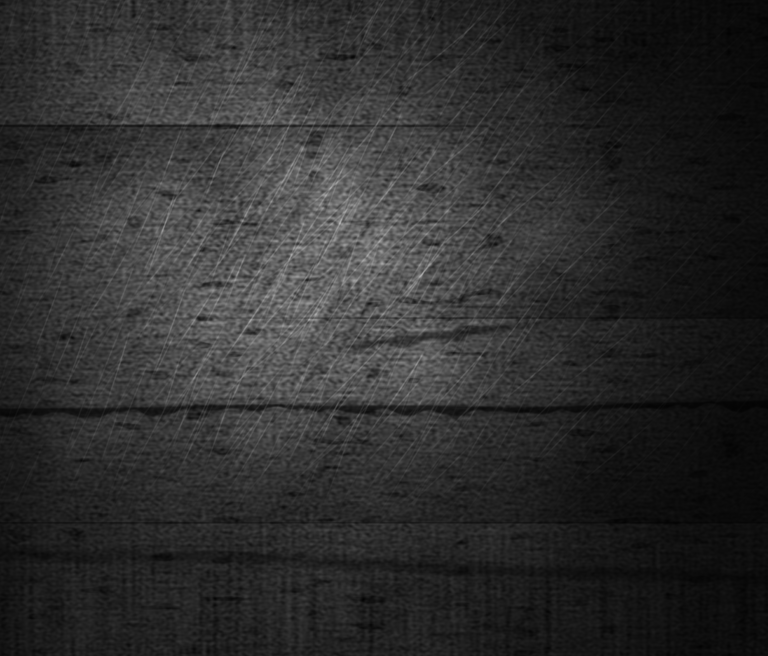
Reproduce this texture procedurally as a Shadertoy shader.

```glsl
// Dark worn wooden planks with diagonal scratches under a soft off-centre glow.

const vec2 GLOW_CENTER = vec2(0.49, 0.60);
const vec2 GLOW_RADIUS = vec2(0.39, 0.32);

// Two random values from 0 to 1 for a cell
vec2 hash2(vec2 cell, float seed) {
    uvec2 u = uvec2(ivec2(cell));
    uint h = u.x * 1597334677u ^ u.y * 3812015801u ^ uint(int(seed)) * 2654435769u;
    h = (h ^ (h >> 15)) * 2246822519u;
    h = (h ^ (h >> 13)) * 3266489917u;
    h ^= h >> 16;
    return vec2(float(h & 65535u), float(h >> 16)) / 65535.0;
}

vec2 gradient(vec2 cell) {
    return hash2(cell, 7.0) * 2.4 - 1.2;
}

// Gradient noise, roughly -0.7 to 0.7
float noise(vec2 p) {
    vec2 i = floor(p), f = p - i;
    vec2 w = f * f * (3.0 - 2.0 * f);
    vec2 e = vec2(1.0, 0.0);
    float low = mix(dot(gradient(i), f), dot(gradient(i + e), f - e), w.x);
    float high = mix(dot(gradient(i + e.yx), f - e.yx), dot(gradient(i + 1.0), f - 1.0), w.x);
    return mix(low, high, w.y);
}

vec2 rotate(vec2 p, float angle) {
    float c = cos(angle), s = sin(angle);
    return vec2(c * p.x + s * p.y, c * p.y - s * p.x);
}

// Soft band of the given half width around zero
float band(float d, float width, float px) {
    return 1.0 - smoothstep(max(width - px, 0.0), width + px, abs(d));
}

float above(float y, float edge, float px) {
    return smoothstep(edge - px, edge + px, y);
}

// Staggered long cells, each holding one bent and tapering scratch
float scratchLayer(vec2 p, float angle, float seed, vec2 size, float px) {
    vec2 q = rotate(p, angle) + seed * 0.013;
    float row = floor(q.y / size.y);
    q.x += size.x * hash2(vec2(row, 3.0), seed).x;
    vec2 cell = floor(q / size);
    vec2 local = q - (cell + 0.5) * size;
    vec2 place = hash2(cell, seed + 20.0) - 0.5;
    vec2 look = hash2(cell, seed + 40.0);
    float bend = (look.y - 0.5) * 0.6 * local.x * local.x;
    float d = local.y - place.x * 0.4 * size.y - place.y * 0.1 * local.x - bend;
    float halfLength = 0.5 * size.x * mix(0.4, 1.0, look.x);
    float taper = 1.0 - smoothstep(0.25, 1.0, abs(local.x) / halfLength);
    return band(d, 0.0007, px) * taper * mix(0.25, 1.0, look.y);
}

// Steep scratches lie to the left, flatter ones to the right
float scratches(vec2 p, float x, float px) {
    float sum = 0.0;
    for (int i = 0; i < 8; i++) {
        float t = float(i) / 7.0;
        float side = (x - mix(0.22, 0.66, t)) / 0.38;
        vec2 size = vec2(0.24, 0.034) * mix(0.9, 1.25, t);
        sum += scratchLayer(p, mix(1.22, 0.74, t), float(i), size, px) * exp(-side * side);
    }
    return sum;
}

// Brightness of each board, uneven from left (x = 0) to right (x = 1)
float boards(float x, float y, float px) {
    float top = mix(1.35, 0.85, smoothstep(0.0, 0.7, x));
    float upper = mix(0.86, 1.0, smoothstep(0.0, 0.16, 0.81 - y));
    upper *= 1.0 - 0.25 * smoothstep(0.45, 0.8, x) * (1.0 - smoothstep(0.515, 0.68, y));
    float tone = mix(mix(0.92, 1.3, x), mix(0.95, 0.85, x), above(y, 0.203, px));
    tone = mix(tone, mix(1.0, 1.08, x), above(y, 0.375, 0.015));
    tone = mix(tone, upper, above(y, 0.515, px));
    return mix(tone, top, above(y, 0.81, px));
}

// Multiplier that darkens joints and cracks
float joints(vec2 p, float x, float px) {
    float rough = noise(vec2(p.x * 34.0, 4.5));
    float y = p.y + 0.008 * noise(vec2(p.x * 5.0, 2.5)) + 0.006 * rough;
    float width = max(0.004 + 0.006 * rough, 0.001);
    float crack = y - 0.374 - 0.01 * x * x;
    float split = smoothstep(0.40, 0.5, x) * (1.0 - smoothstep(0.62, 0.74, x));
    float light = 1.0 - 0.45 * band(p.y - 0.808, 0.0018, px) * (1.0 - smoothstep(0.5, 0.75, x));
    light *= 1.0 - 0.3 * band(p.y - 0.515, 0.001, px) * smoothstep(0.15, 0.5, x);
    light *= 1.0 - 0.55 * band(crack, width, px * 1.5);
    light *= 1.0 - 0.25 * band(crack, 0.004, 0.012);
    light *= 1.0 - 0.5 * split * band(y - mix(0.40, 0.555, x), width, 0.006);
    light *= 1.0 - 0.35 * band(p.y - 0.203, 0.001, px);
    return light * (1.0 - 0.32 * band(y - mix(0.158, 0.118, x), 0.003, 0.013));
}

void mainImage(out vec4 fragColor, in vec2 fragCoord) {
    float px = 1.0 / iResolution.y;
    vec2 p = fragCoord * px;
    float x = fragCoord.x / iResolution.x;

    // Broad light
    vec2 offset = (p - GLOW_CENTER) / GLOW_RADIUS;
    float glow = exp(-dot(offset, offset));
    float ambient = mix(0.115, 0.04, smoothstep(0.35, 1.0, x)) * mix(0.7, 1.0, smoothstep(0.0, 0.12, x));
    float light = (ambient + 0.30 * glow) * boards(x, p.y, px) * joints(p, x, px);

    // Wood fibre, vertical brushing, worn patches and pits
    float outer = smoothstep(0.25, 0.48, abs(p.y - 0.55));
    float grain = 0.55 * noise(p * vec2(140.0, 200.0)) + 0.30 * noise(p * vec2(14.0, 170.0) + 57.0);
    grain += 0.45 * outer * noise(p * vec2(130.0, 7.0) + 83.0) + 0.28 * noise(p * 7.0 + 11.0);
    grain -= 0.35 * smoothstep(0.2, 0.5, noise(p * vec2(22.0, 75.0) + 19.0));

    // Fine diagonal brushing and separate scratches
    float brushing = noise(rotate(p, 1.0) * vec2(9.0, 140.0) + 43.0);
    light *= 1.0 + grain + 0.35 * glow * brushing;
    light += scratches(p, x, px) * (0.012 + 0.13 * sqrt(glow)) * above(p.y, 0.26, 0.1);

    fragColor = vec4(vec3(clamp(light, 0.0, 1.0)), 1.0);
}
```
